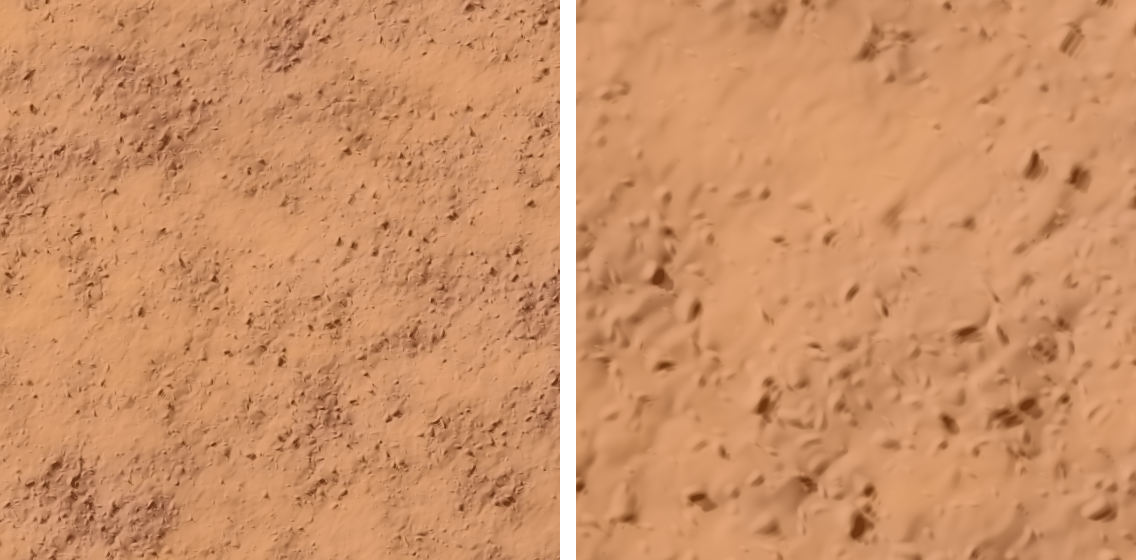
Left, the full canvas; right, a detail of the centre.
Reproduce this texture procedurally as a Shadertoy shader.

```glsl
// Dry, sandy orange ground strewn with clustered grit and a few dark pebbles.
// A height field of scattered tilted domes and noise is lit from the upper left,
// with short cast shadows; the light then picks a colour from a brown ramp.

#define GRIT_CELLS 46.0
#define FINE_CELLS 76.0
#define PEBBLE_CELLS 13.0
#define PEBBLE_COVER 0.13
#define GRAIN_TILT 0.8
#define LUMP_HEIGHT 0.0105
#define RELIEF 0.40
#define SHADOW 0.55
#define BLOTCHES 0.85
#define BASE_TONE 0.11
#define SOFTNESS 0.0019

const vec2 TO_LIGHT = vec2(-0.77, 0.64);
const vec3 SAND = vec3(0.79, 0.56, 0.40);
const vec3 SHADE = vec3(0.45, 0.23, 0.09);
const vec3 GLINT = vec3(0.92, 0.685, 0.535);
const vec3 OCHRE = vec3(0.02, 0.0, -0.05);

vec4 hash4(vec2 p) {
    vec4 q = fract(p.xyxy * vec4(0.1031, 0.1030, 0.0973, 0.1099));
    q += dot(q, q.wzxy + 33.33);
    return fract((q.xxyz + q.yzzw) * q.zywx);
}

float noise(vec2 p) {
    vec2 i = floor(p), f = fract(p);
    f = f * f * (3.0 - 2.0 * f);
    float low = mix(hash4(i).x, hash4(i + vec2(1, 0)).x, f.x);
    float high = mix(hash4(i + vec2(0, 1)).x, hash4(i + vec2(1, 1)).x, f.x);
    return mix(low, high, f.y);
}

float fbm(vec2 p) {
    float sum = 0.0, amp = 0.5;
    for (int i = 0; i < 4; i++) {
        sum += amp * noise(p);
        p = mat2(0.8, 0.6, -0.6, 0.8) * p * 2.1 + 17.3;
        amp *= 0.5;
    }
    return sum / 0.9375;
}

// Height of one layer of jittered, tilted, elongated domes
float grains(vec2 p, float cells, float cover, float seed) {
    vec2 q = p * cells, id = floor(q);
    float height = 0.0;
    for (int y = -1; y <= 1; y++)
    for (int x = -1; x <= 1; x++) {
        vec2 cell = id + vec2(x, y);
        vec4 rnd = hash4(cell + seed);
        vec2 d = q - cell - 0.15 - 0.7 * rnd.xy;
        float a = GRAIN_TILT + 2.2 * (rnd.z - 0.5);
        d = mat2(cos(a), -sin(a), sin(a), cos(a)) * d;
        d.y *= 1.0 + 0.9 * rnd.w;
        float size = mix(0.22, 0.52, fract(rnd.z * 7.0));
        size *= smoothstep(0.0, 0.3, cover - fract(rnd.w * 13.0));
        height = max(height, size * smoothstep(1.0, 0.0, length(d) / max(size, 0.001)));
    }
    return height / cells;
}

// Ground height: grit, fine grit, pebbles and slanted lumps
float ground(vec2 p, float cover) {
    vec2 warp = vec2(noise(p * 80.0 + 31.0), noise(p * 80.0 + 73.0)) - 0.5;
    vec2 q = p + 0.008 * warp;
    vec2 slant = mat2(0.64, -0.77, 0.77, 0.64) * q;
    float lumps = noise(slant * vec2(44.0, 68.0)) + 0.5 * noise(slant * vec2(95.0, 135.0) + 9.0);
    float grit = grains(q, GRIT_CELLS, cover, 11.0);
    float fine = grains(q, FINE_CELLS, cover + 0.1, 131.0);
    float pebbles = grains(q, PEBBLE_CELLS, PEBBLE_COVER, 257.0);
    return max(0.9 * grit, 1.5 * pebbles) + 0.7 * fine + LUMP_HEIGHT * lumps * (0.5 + 0.8 * cover);
}

void mainImage(out vec4 fragColor, in vec2 fragCoord) {
    vec2 p = fragCoord / iResolution.y + 2.0;

    // Rough and smooth patches along a shallow diagonal, broken into clumps
    vec2 along = mat2(0.95, -0.3, 0.3, 0.95) * p;
    float rough = fbm(along * vec2(4.5, 7.5));
    float clump = fbm(along * vec2(15.0, 20.0) + 5.0);
    float cover = mix(0.2, 0.9, smoothstep(0.32, 0.68, mix(rough, clump, 0.45)));
    float drift = fbm(along * vec2(2.2, 4.5) + 40.0) - 0.5;

    // Slope towards the light
    vec2 nudge = TO_LIGHT * SOFTNESS;
    float slope = (ground(p - nudge, cover) - ground(p + nudge, cover)) / (2.0 * SOFTNESS);

    // Short cast shadows
    float here = ground(p, cover), blocked = 0.0;
    for (int i = 1; i <= 3; i++) {
        float reach = 0.0042 * float(i);
        blocked = max(blocked, ground(p + TO_LIGHT * reach, cover) - here - 0.5 * reach);
    }
    float shadow = smoothstep(0.0, 0.007, blocked);

    // Tone to colour
    float tone = BASE_TONE + RELIEF * slope - SHADOW * shadow;
    tone += 0.6 * drift - BLOTCHES * (clump - 0.5) - 0.2 * (cover - 0.5);
    vec3 col = mix(SAND, SHADE, clamp(-tone, 0.0, 1.05));
    col = mix(col, GLINT, 0.85 * (1.0 - exp(-1.9 * max(tone, 0.0))));
    col += OCHRE * (0.75 - cover + 1.5 * drift);
    fragColor = vec4(col, 1.0);
}
```
